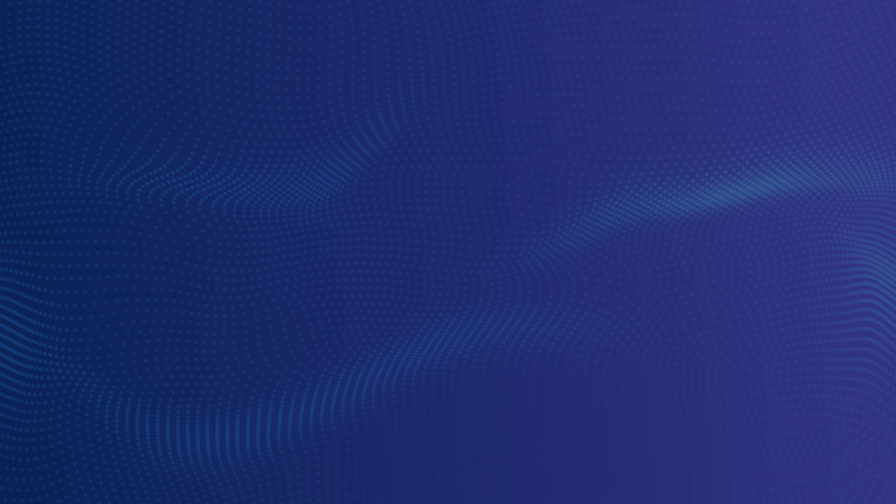
A WebGL 1 fragment shader for this background:

```glsl
precision highp float;

uniform vec2 u_resolution;

const float ROWS = 54.0;
const float DOT_RADIUS = 0.0038;
const vec3 NAVY = vec3(0.030, 0.128, 0.335);
const vec3 INDIGO = vec3(0.110, 0.155, 0.415);
const vec3 VIOLET = vec3(0.196, 0.200, 0.520);
const vec3 AZURE = vec3(0.110, 0.330, 0.600);
const vec3 TEAL = vec3(0.240, 0.470, 0.630);

float window(float x, float a, float b, float c, float d) {
  return smoothstep(a, b, x) * (1.0 - smoothstep(c, d, x));
}

float bell(float x, float width) {
  return exp(-x * x / (width * width));
}

float softSign(float x) {
  return x / sqrt(1.0 + x * x);
}

// Each crest gives its height and its strength along x.
vec2 upperCrest(float x) {
  float height = 0.65 - 0.03 * smoothstep(0.1, 0.3, x) + 0.30 * smoothstep(0.33, 0.55, x);
  return vec2(height, 0.75 * window(x, 0.02, 0.22, 0.33, 0.54));
}

vec2 rightCrest(float x) {
  float height = 0.46 + 0.13 * smoothstep(0.54, 0.73, x) + 0.055 * smoothstep(0.73, 0.92, x);
  return vec2(height, window(x, 0.50, 0.74, 0.84, 1.12));
}

vec2 lowerCrest(float x) {
  float height = 0.40 - 0.27 * smoothstep(-0.08, 0.22, x)
    + 0.225 * smoothstep(0.22, 0.58, x) - 0.02 * smoothstep(0.65, 0.8, x);
  return vec2(height, 0.9 * window(x, 0.0, 0.28, 0.52, 0.78));
}

vec2 edgeFold(float x) {
  return vec2(0.61 - 0.17 * smoothstep(0.88, 1.02, x), 0.5 * smoothstep(0.86, 0.97, x));
}

// Packs rows toward a crest and leans the columns crossing it.
vec2 crestWarp(float y, vec2 crest, float lean) {
  float d = y - crest.x;
  float bow = 0.016 * bell(d + 0.04, 0.05);
  return crest.y * vec2(lean * softSign(d / 0.06) + bow, 0.13 * softSign(d / 0.045));
}

vec2 gridPosition(vec2 uv, float aspect) {
  vec2 p = uv * vec2(aspect, 1.0);
  // Broad sway turns the lattice across the field
  p += vec2(0.20 * uv.y, -0.16 * uv.x);
  p += 0.032 * vec2(sin(uv.y * 9.0 + uv.x * 5.0), sin(uv.x * 13.0 - uv.y * 4.0));
  p += crestWarp(uv.y, upperCrest(uv.x), 0.035);
  p += crestWarp(uv.y, rightCrest(uv.x), 0.050);
  p += crestWarp(uv.y, lowerCrest(uv.x), 0.020);
  p += 0.4 * crestWarp(uv.y, edgeFold(uv.x), 0.0);
  // Columns crowd together at both sides, joining dots into lines
  p.x += 0.34 * bell(uv.y - 0.40, 0.20) * softSign((uv.x - 0.99) / 0.05);
  p.x += 0.20 * bell(uv.y - 0.32, 0.16) * softSign(uv.x / 0.04);
  p.y -= 0.022 * bell(uv.x - 0.975, 0.025) * bell(uv.y - 0.42, 0.20);
  p.y += 0.16 * bell(uv.x, 0.10) * uv.x * 6.0 * bell(uv.y - 0.32, 0.16);
  return p * ROWS;
}

// Dot coverage, measured on the canvas through the local grid slope.
float dotMask(vec2 uv, float aspect, float radius, float pixel) {
  const float STEP = 0.001;
  vec2 grid = gridPosition(uv, aspect);
  vec2 gx = (gridPosition(uv + vec2(STEP, 0.0), aspect) - grid) / STEP;
  vec2 gy = (gridPosition(uv + vec2(0.0, STEP), aspect) - grid) / STEP;
  vec2 cell = fract(grid) - 0.5;
  float area = max(gx.x * gy.y - gx.y * gy.x, 1.0);
  vec2 offset = vec2(cell.x * gy.y - cell.y * gy.x, cell.y * gx.x - cell.x * gx.y) / area;
  float edge = length(offset * vec2(aspect, 1.0));
  return 1.0 - smoothstep(radius - pixel, radius + pixel, edge);
}

// Glow with a separate reach above and below the crest.
float crestGlow(float y, vec2 crest, float above, float below) {
  float d = y - crest.x;
  return crest.y * bell(d, d > 0.0 ? above : below);
}

vec3 backdrop(vec2 uv) {
  float x = uv.x + 0.04 * (uv.y - 0.5);
  vec3 color = mix(NAVY, INDIGO, smoothstep(-0.12, 0.52, x));
  return mix(color, VIOLET, smoothstep(0.34, 1.06, x));
}

void main() {
  vec2 uv = gl_FragCoord.xy / u_resolution;
  float aspect = u_resolution.x / u_resolution.y;
  float pixel = 1.0 / u_resolution.y;

  // Light gathered along the crests
  float glow = 0.7 * crestGlow(uv.y, upperCrest(uv.x), 0.065, 0.045);
  glow += crestGlow(uv.y, rightCrest(uv.x), 0.075, 0.030);
  glow += 0.9 * crestGlow(uv.y, lowerCrest(uv.x), 0.045, 0.055);
  glow += 0.5 * crestGlow(uv.y, edgeFold(uv.x), 0.04, 0.08);
  float sides = bell(uv.x, 0.06) * bell(uv.y - 0.33, 0.12)
    + bell(uv.x - 1.0, 0.06) * bell(uv.y - 0.42, 0.16);
  float shine = bell(uv.x - 0.83, 0.09) * crestGlow(uv.y, rightCrest(uv.x), 0.025, 0.018);

  // Faint dots thin out in the lower middle
  float hollow = bell(uv.x - 0.60, 0.28) * bell(uv.y - 0.08, 0.20);
  float faint = mix(0.25, 0.15, smoothstep(0.3, 0.9, uv.x)) * (1.0 - 0.75 * hollow);
  float dots = dotMask(uv, aspect, DOT_RADIUS, pixel);
  float ink = dots * min(faint + 0.32 * glow + 0.24 * sides, 0.60);

  vec3 color = backdrop(uv);
  vec3 light = mix(AZURE, TEAL, smoothstep(0.55, 0.88, uv.x) * 0.75);
  color = mix(color, light, min(0.11 * glow + 0.03 * sides, 0.25));
  color = mix(color, light, ink);
  color = mix(color, TEAL, 0.28 * shine);
  gl_FragColor = vec4(color, 1.0);
}
```
